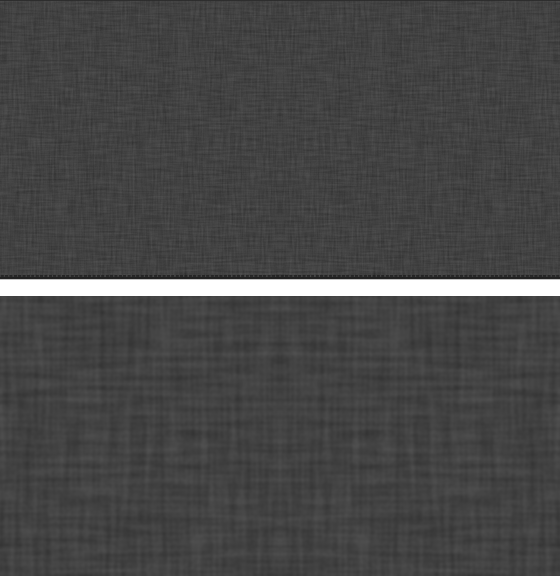
Top: the whole. Bottom: its middle third, enlarged.
Reproduce this texture procedurally as a WebGL 1 fragment shader.

```glsl
precision highp float;
// Dark grey linen, mirrored about the middle, with a stitched hem along the bottom.
uniform vec2 u_resolution;

vec2 gradient(vec2 cell) {
  float h = fract(sin(dot(cell, vec2(127.1, 311.7))) * 43758.55);
  return vec2(cos(6.2832 * h), sin(6.2832 * h));
}

// Gradient noise, roughly -0.7 to 0.7
float noise(vec2 p) {
  vec2 i = floor(p);
  vec2 f = p - i;
  vec2 s = f * f * f * (f * (f * 6.0 - 15.0) + 10.0);
  float a = dot(gradient(i), f);
  float b = dot(gradient(i + vec2(1.0, 0.0)), f - vec2(1.0, 0.0));
  float c = dot(gradient(i + vec2(0.0, 1.0)), f - vec2(0.0, 1.0));
  float d = dot(gradient(i + vec2(1.0, 1.0)), f - vec2(1.0, 1.0));
  return mix(mix(a, b, s.x), mix(c, d, s.x), s.y);
}

// Threads running along x: fine fibres, longer slubs and broad bundles
float threads(vec2 p) {
  float fibres = noise(p * vec2(17.0, 167.0));
  float slubs = noise(p * vec2(9.0, 113.0) + 31.7);
  float bundles = noise(p * vec2(7.0, 41.0) + 74.3);
  return 0.75 * fibres + 0.6 * slubs + 0.2 * bundles;
}

// Soft horizontal stripe between two heights
float stripe(float y, float low, float high, float blur) {
  return smoothstep(low - blur, low + blur, y) * (1.0 - smoothstep(high - blur, high + blur, y));
}

void main() {
  vec2 p = gl_FragCoord.xy / u_resolution.y;
  float blur = 0.5 / u_resolution.y;
  float middle = 0.5 * u_resolution.x / u_resolution.y;
  vec2 cloth = vec2(abs(p.x - middle), p.y);

  // Crossed threads, uneven patches and a little grain
  float weave = threads(cloth + 3.1) + threads(cloth.yx + 11.6);
  float patches = noise(cloth * 9.0 + 5.3);
  float grain = noise(cloth * 191.0 + 2.9);
  float shade = 0.258 + 0.049 * weave + 0.006 * patches + 0.015 * grain;

  // Hem: dark fold, dashed stitches above it, pale lower edge
  float fold = stripe(p.y, 0.004, 0.0105, blur);
  float dash = abs(fract(p.x * 64.0) - 0.5);
  float stitch = stripe(p.y, 0.0115, 0.0175, blur) * (1.0 - smoothstep(0.26, 0.42, dash));
  shade = mix(shade, 0.13, fold);
  shade = mix(shade, 0.13, 0.9 * stitch);
  shade = mix(shade, 0.75, 1.0 - smoothstep(0.0035 - blur, 0.0035 + blur, p.y));

  // Thin shadow along the top
  shade = mix(shade, 0.17, 0.9 * smoothstep(0.995, 0.998, p.y));

  gl_FragColor = vec4(vec3(shade), 1.0);
}
```
